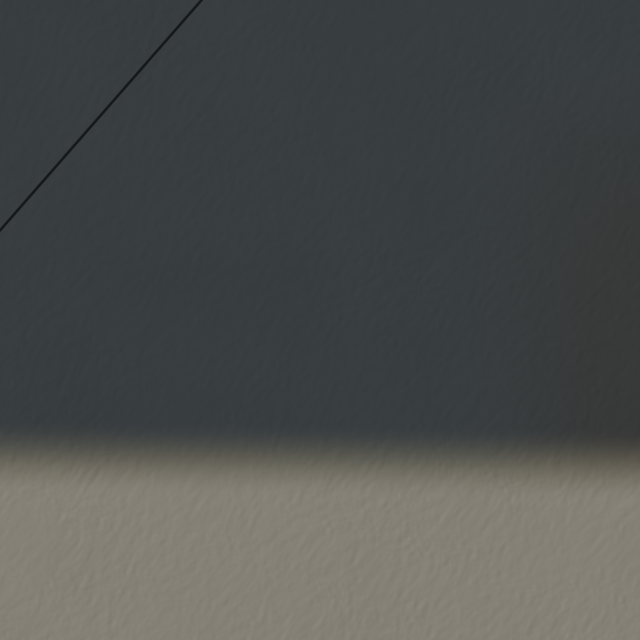
A WebGL 2 fragment shader for this texture:

```glsl
#version 300 es
precision highp float;

uniform vec2 u_resolution;
out vec4 fragColor;

const vec3 SHADE_COLOR = vec3(0.220, 0.240, 0.250);
const vec3 WARM_SHADE = vec3(0.218, 0.222, 0.220);
const vec3 LIT_COLOR = vec3(0.520, 0.503, 0.460);
const vec3 PENUMBRA_TINT = vec3(0.010, 0.002, -0.018);
const vec3 GROOVE_COLOR = vec3(0.070, 0.080, 0.090);

const vec2 GROOVE_START = vec2(0.0, 0.640);
const vec2 GROOVE_END = vec2(0.315, 1.0);
const float GROOVE_HALF_WIDTH = 0.0020;
const float GROOVE_SOFTNESS = 0.0014;

const float EDGE_LOW = 0.222;
const float EDGE_HIGH = 0.338;
const float EDGE_TILT = 0.012;

const vec2 GRAIN_SCALE = vec2(120.0, 75.0);
const float GRAIN_SLANT = 0.35;
const vec2 RELIEF_STEP = vec2(0.0025, -0.0015);
const float SHADE_RELIEF = 0.016;
const float LIT_RELIEF = 0.045;
const float MOTTLE = 0.010;

float hash(vec2 p) {
    vec3 q = fract(vec3(p.xyx) * 0.1031);
    q += dot(q, q.yzx + 33.33);
    return fract((q.x + q.y) * q.z);
}

float valueNoise(vec2 p) {
    vec2 cell = floor(p);
    vec2 f = fract(p);
    f = f * f * (3.0 - 2.0 * f);
    float low = mix(hash(cell), hash(cell + vec2(1.0, 0.0)), f.x);
    float high = mix(hash(cell + vec2(0.0, 1.0)), hash(cell + 1.0), f.x);
    return mix(low, high, f.y);
}

float fbm(vec2 p) {
    float sum = 0.0;
    float amplitude = 0.5;
    for (int i = 0; i < 3; i++) {
        sum += amplitude * valueNoise(p);
        p = mat2(1.6, 1.2, -1.2, 1.6) * p + 17.3;
        amplitude *= 0.5;
    }
    return sum;
}

// Height of the plaster, stretched along slanted strokes
float plasterHeight(vec2 uv) {
    vec2 p = vec2(uv.x - GRAIN_SLANT * uv.y, uv.y) * GRAIN_SCALE;
    return fbm(p + 2.0 * valueNoise(uv * 18.0));
}

float segmentDistance(vec2 p, vec2 a, vec2 b) {
    vec2 along = b - a;
    float t = dot(p - a, along) / dot(along, along);
    return length(p - a - along * t);
}

void main() {
    vec2 uv = gl_FragCoord.xy / u_resolution;

    // Soft shadow boundary
    float edgeY = uv.y + EDGE_TILT * (uv.x - 0.5);
    float lit = 1.0 - smoothstep(EDGE_LOW, EDGE_HIGH, edgeY);
    float warmth = smoothstep(0.70, 1.0, uv.x) * (1.0 - smoothstep(0.55, 0.95, uv.y));
    vec3 shade = mix(SHADE_COLOR, WARM_SHADE, warmth);
    vec3 color = mix(shade, LIT_COLOR, lit);
    color += PENUMBRA_TINT * 4.0 * lit * (1.0 - lit);

    // Embossed grain and broad mottling
    float relief = plasterHeight(uv + RELIEF_STEP) - plasterHeight(uv - RELIEF_STEP);
    float patches = 0.5 + fbm(uv * 7.0 + 4.0);
    color += relief * patches * mix(SHADE_RELIEF, LIT_RELIEF, lit);
    color += MOTTLE * (fbm(uv * 9.0) - 0.44);

    // Diagonal groove
    float grooveDistance = segmentDistance(uv, GROOVE_START, GROOVE_END);
    float softness = max(GROOVE_SOFTNESS, 0.7 / u_resolution.y);
    float groove = 1.0 - smoothstep(GROOVE_HALF_WIDTH - softness,
                                    GROOVE_HALF_WIDTH + softness, grooveDistance);
    color = mix(color, GROOVE_COLOR, groove * 0.92);

    fragColor = vec4(color, 1.0);
}
```
